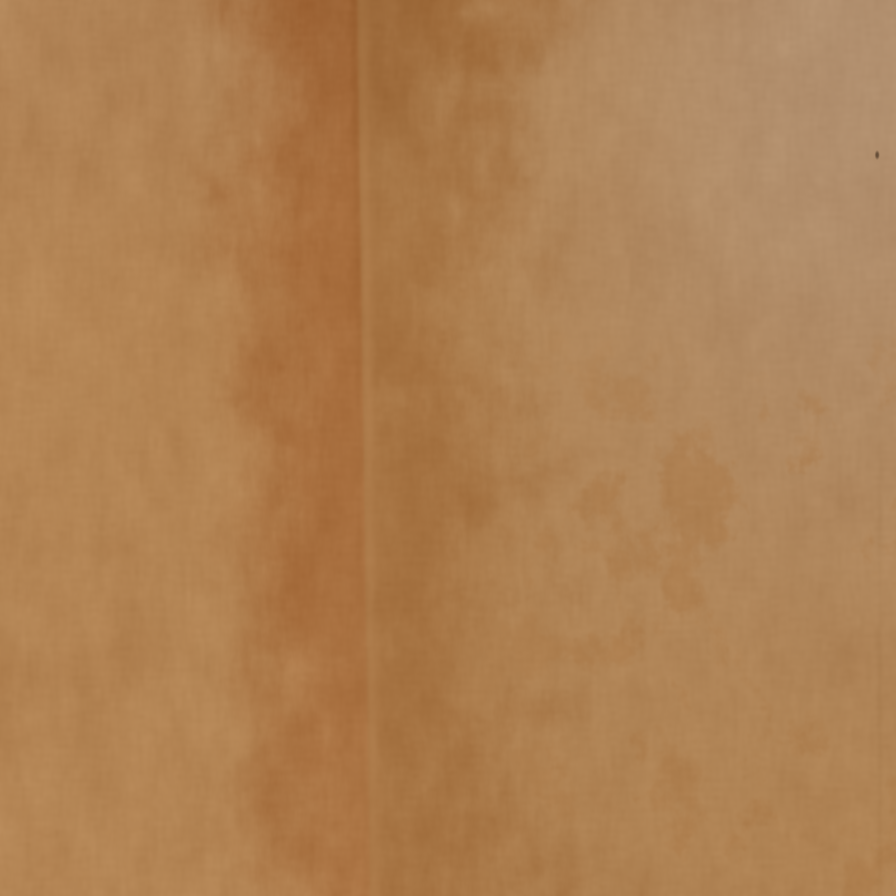
Give the GLSL for this texture, as a WebGL 2 fragment shader.

```glsl
#version 300 es
precision highp float;
// Warm tan paper with a vertical raised crease, soft brown stains and a faint fibrous grain.

uniform vec2 u_resolution;
out vec4 fragColor;

// Colours
const vec3 TAN_LEFT = vec3(0.700, 0.515, 0.325);
const vec3 TAN_RIGHT = vec3(0.690, 0.515, 0.330);
const vec3 PALE_CORNER = vec3(0.695, 0.560, 0.430);
const vec3 STAIN_LEFT = vec3(0.660, 0.435, 0.245);
const vec3 STAIN_RIGHT = vec3(0.648, 0.448, 0.255);
const vec3 RIDGE_LIGHT = vec3(0.710, 0.515, 0.325);
const vec3 SPECK_COLOR = vec3(0.30, 0.22, 0.15);

// Layout, in canvas units
const float CREASE_BOTTOM = 0.413;
const float CREASE_TOP = 0.399;
const float RIDGE_WIDTH = 0.007;
const float STAIN_LEFT_REACH = 0.19;
const float STAIN_RIGHT_REACH = 0.20;
const float EDGE_LINE_X = 0.982;
const vec2 SPECK_POS = vec2(0.979, 0.827);

// Strengths
const float BLOTCH_AMOUNT = 0.050;
const float PATCH_AMOUNT = 0.045;
const float STREAK_AMOUNT = 0.034;
const float FIBRE_AMOUNT = 0.024;
const float WEAVE_AMOUNT = 0.0011;

float hash(vec2 p) {
    vec3 q = fract(vec3(p.xyx) * 0.1031);
    q += dot(q, q.yzx + 33.33);
    return fract((q.x + q.y) * q.z);
}

float valueNoise(vec2 p) {
    vec2 cell = floor(p), f = fract(p);
    f = f * f * (3.0 - 2.0 * f);
    float low = mix(hash(cell), hash(cell + vec2(1, 0)), f.x);
    float high = mix(hash(cell + vec2(0, 1)), hash(cell + vec2(1, 1)), f.x);
    return mix(low, high, f.y);
}

// Layered noise, centred on zero
float cloud(vec2 p) {
    float sum = 0.0, amp = 0.5;
    for (int i = 0; i < 5; i++) {
        sum += amp * (valueNoise(p) - 0.5);
        p = mat2(0.8, 0.6, -0.6, 0.8) * p * 2.03 + 17.3;
        amp *= 0.58;
    }
    return sum;
}

// Crossed sines, bent so the threads stay irregular
float weave(vec2 p) {
    float bend = 9.0 * valueNoise(p * 19.0);
    return sin(p.x * 610.0 + bend) + sin(p.y * 570.0 - bend);
}

float bell(float d, float width) {
    return exp(-d * d / (width * width));
}

void main() {
    vec2 uv = gl_FragCoord.xy / u_resolution;
    float fromCrease = uv.x - mix(CREASE_BOTTOM, CREASE_TOP, uv.y);
    float rightSide = smoothstep(-0.002, 0.002, fromCrease);

    float blotch = cloud(uv * vec2(9.0, 8.0) + 3.0);
    float patches = cloud(uv * vec2(21.0, 18.0) + 67.0);
    float streak = cloud(uv * vec2(55.0, 16.0) + 41.0);
    float fibre = valueNoise(uv * vec2(190.0, 75.0)) + valueNoise(uv * vec2(95.0, 210.0) + 9.0) - 1.0;

    // Base sheets; the right one turns pale toward its upper corner
    float pale = smoothstep(0.40, 0.98, uv.x) * smoothstep(0.0, 0.95, uv.y);
    vec3 leftSheet = TAN_LEFT + vec3(-0.010, -0.003, 0.010) * smoothstep(0.6, 1.0, uv.y);
    vec3 rightSheet = mix(TAN_RIGHT, PALE_CORNER, pale);

    // Stains fade gradually away from the crease
    float wander = 0.09 * blotch + 0.07 * patches + 0.04 * streak;
    float leftStain = 1.0 - smoothstep(0.02, STAIN_LEFT_REACH, -fromCrease + wander);
    leftStain *= mix(0.82, 1.0, smoothstep(0.1, 0.5, uv.y));
    float reach = STAIN_RIGHT_REACH + 0.10 * (1.0 - uv.y) + 0.04 * smoothstep(0.88, 1.0, uv.y);
    float rightStain = 1.0 - smoothstep(0.02, reach, fromCrease + wander * 1.5);
    rightStain *= 0.97 - 0.20 * bell(uv.y - 0.80, 0.14);
    leftSheet = mix(leftSheet, STAIN_LEFT, leftStain);
    rightSheet = mix(rightSheet, STAIN_RIGHT, rightStain);

    // Scattered brown patches on the lower right sheet
    float scatter = smoothstep(0.04, 0.24, blotch * 0.6 + patches * 0.7);
    scatter *= (1.0 - smoothstep(0.45, 0.75, uv.y)) * (1.0 - rightStain);
    rightSheet = mix(rightSheet, STAIN_RIGHT, 0.55 * scatter);
    vec3 color = mix(leftSheet, rightSheet, rightSide);

    // Mottling, vertical streaks and fibre grain
    float calm = mix(1.0, 0.6, pale);
    color += (BLOTCH_AMOUNT * blotch + PATCH_AMOUNT * patches) * calm * vec3(0.7, 0.9, 0.9);
    color += STREAK_AMOUNT * streak * mix(1.0, 0.7, rightSide);
    color += FIBRE_AMOUNT * 0.4 * fibre + WEAVE_AMOUNT * weave(uv);

    // Darkened top by the crease
    float topShade = smoothstep(0.70, 1.0, uv.y) * bell(fromCrease + 0.01, 0.12);
    color -= vec3(0.040, 0.042, 0.035) * topShade;

    // Crease: shadow on the left, softly lit ridge on the right
    float shadow = bell(fromCrease + 0.003, 0.005) * mix(0.008, 0.035, smoothstep(0.3, 1.0, uv.y));
    color -= shadow;
    float ridge = bell(fromCrease - 0.005, RIDGE_WIDTH) * (0.85 + 0.5 * streak);
    color = mix(color, RIDGE_LIGHT - 0.05 * topShade, ridge * mix(0.42, 0.62, uv.y));

    // Faint line near the right edge and one small speck
    color -= 0.012 * bell(uv.x - EDGE_LINE_X, 0.003) * (1.0 - smoothstep(0.3, 0.8, uv.y));
    float speck = length((uv - SPECK_POS) * vec2(1.5, 0.8)) - 0.002;
    color = mix(color, SPECK_COLOR, 0.75 * (1.0 - smoothstep(-0.001, 0.003, speck)));

    fragColor = vec4(clamp(color, 0.0, 1.0), 1.0);
}
```
